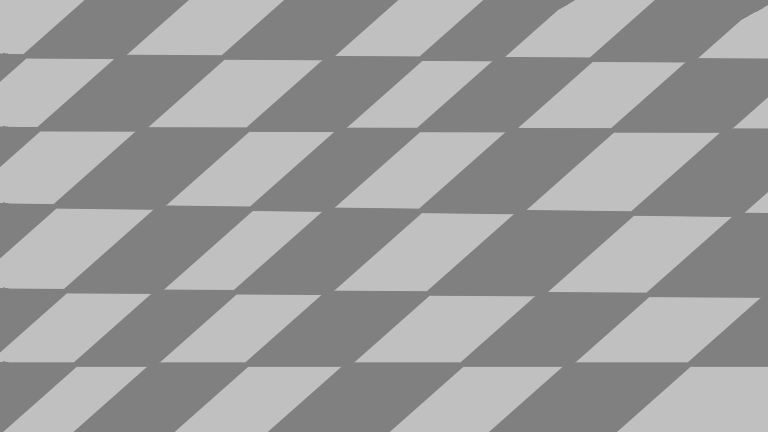
A WebGL 2 fragment shader for this pattern:

```glsl
#version 300 es
precision highp float;
// Slanted checkerboard of pale tiles on grey: six rows by about four pale tiles.
// Uneven column lines are sheared and row lines tilt slightly; each pale tile
// is inset from its lines, with small chips along the top and left of the frame.
uniform vec2 u_resolution;
out vec4 fragColor;

float hash(float n) {
    return fract(sin(n * 127.1) * 43758.5453);
}

void main() {
    // Percent of canvas height, with y measured down from the top
    float pixel = 100.0 / u_resolution.y;
    vec2 p = gl_FragCoord.xy * pixel;
    p.y = 100.0 - p.y;

    // Columns: uneven line positions along the sheared axis
    float columnLines[11] = float[](20.5, 42.8, 66.7, 91.3, 112.8, 130.9,
                                    152.5, 175.9, 202.3, 227.1, 254.9);
    float slant = p.x + 1.13 * p.y;
    float leftGap = 1e3, rightGap = 1e3;
    int column = 0;
    for (int i = 0; i < 11; i++) {
        float d = slant - columnLines[i];
        if (d > 0.0) {
            column++;
            leftGap = d;
        } else {
            rightGap = min(rightGap, -d);
        }
    }

    // Rows: x is the height at the left, y is the tilt
    vec2 rowLines[5] = vec2[](vec2(13.0, 0.006), vec2(29.9, 0.002),
                              vec2(47.6, 0.0125), vec2(67.3, 0.0064),
                              vec2(84.4, 0.0));
    float rowGap = 1e3;
    int row = 0;
    for (int i = 0; i < 5; i++) {
        float d = p.y - rowLines[i].x - rowLines[i].y * p.x;
        if (d > 0.0) row++;
        rowGap = min(rowGap, abs(d));
    }

    // Chips: clipped left sides at the top right, rough ends at the left
    if (slant > 125.0) {
        float depth = slant > 162.0 ? 4.6 : 2.3;
        float chip = max(0.0, depth - p.y);
        leftGap -= chip * (0.6 + 0.3 * hash(floor(p.y / 0.9)));
    }
    if (p.x < 2.0) rowGap -= 0.5 * hash(floor(p.x / 0.6) + 3.0);

    // Inset tile, with the column gap measured across the slant
    float columnGap = min(leftGap, rightGap) / length(vec2(1.0, 1.13));
    float inside = min(columnGap - 0.61, rowGap - 0.52);
    float tile = smoothstep(-0.6 * pixel, 0.6 * pixel, inside);
    if ((column + row) % 2 != 0) tile = 0.0;

    vec3 ground = vec3(0.502);
    vec3 pale = vec3(0.753);
    fragColor = vec4(mix(ground, pale, tile), 1.0);
}
```
